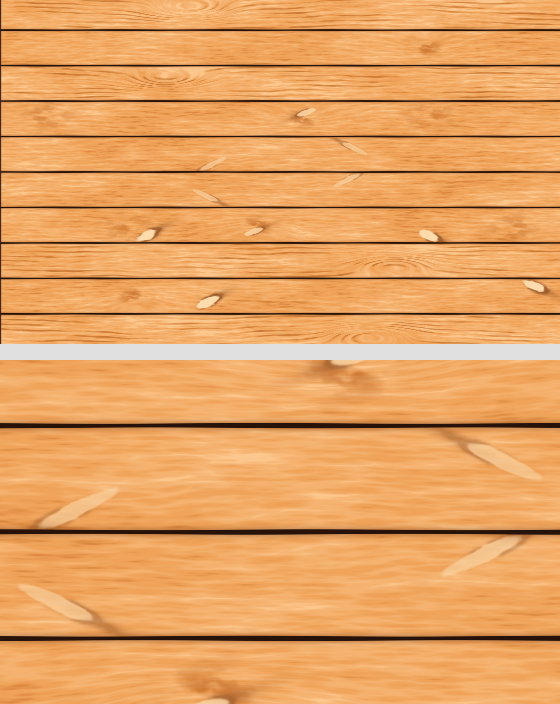
Top, the full canvas; bottom, a detail of the centre.
This texture is drawn by a WebGL 1 fragment shader. Its source:

```glsl
precision highp float;
uniform vec2 u_resolution;

#define ROWS 9.7        // boards over the canvas height
#define LENGTH 15.85    // board length in board heights
#define GAP 0.021       // half width of the dark joint
#define LINES 46.0      // grain line frequency
#define DEEP vec3(0.85, 0.52, 0.23)
#define HONEY vec3(0.94, 0.64, 0.35)
#define LIGHT vec3(0.96, 0.70, 0.44)
#define CREAM vec3(0.99, 0.78, 0.55)
#define BROWN vec3(0.58, 0.33, 0.15)
#define JOINT vec3(0.15, 0.07, 0.03)
#define PALE vec3(0.99, 0.86, 0.68)

vec2 hash2(vec2 p) {
  vec2 s = vec2(dot(p, vec2(127.1, 311.7)), dot(p, vec2(269.5, 183.3)));
  return fract(sin(s) * 43758.55);
}

// Distance to the nearest jittered cell point
float cellular(vec2 p) {
  vec2 cell = floor(p), f = fract(p);
  float nearest = 2.0;
  for (int j = -1; j <= 1; j++)
    for (int i = -1; i <= 1; i++) {
      vec2 g = vec2(float(i), float(j));
      nearest = min(nearest, length(g + hash2(cell + g) - f));
    }
  return nearest;
}

// Layered sines, about -1 to 1
float waves(vec2 p) {
  float sum = 0.0, amp = 0.5;
  for (int i = 0; i < 4; i++) {
    sum += amp * sin(p.x + 1.6 * sin(p.y));
    p = mat2(1.5, 1.1, -1.1, 1.5) * p + 2.3;
    amp *= 0.55;
  }
  return sum;
}

float blob(vec2 d, vec2 size) {
  d /= size;
  return exp(-dot(d, d));
}

vec3 woodRamp(float t) {
  vec3 c = mix(DEEP, HONEY, smoothstep(0.0, 0.4, t));
  c = mix(c, LIGHT, smoothstep(0.4, 0.72, t));
  return mix(c, CREAM, smoothstep(0.72, 1.0, t));
}

// Tilted sliver of pale heartwood with a broken brown rim and a smear
vec3 addKnot(vec3 c, vec2 d, float tilt, vec2 size, float strength, float rough) {
  float cs = cos(tilt), sn = sin(tilt);
  d = vec2(cs * d.x + sn * d.y, cs * d.y - sn * d.x);
  float e = length(d / size) + 0.25 * rough;
  float rim = exp(-14.0 * (e - 1.1) * (e - 1.1)) * smoothstep(-0.5, 0.5, rough - d.x / size.x);
  float smear = blob(d + vec2(size.x, 0.02), size * vec2(1.3, 0.8));
  c = mix(c, BROWN, strength * clamp(0.7 * rim + 0.4 * smear, 0.0, 0.85));
  return mix(c, PALE, strength * (1.0 - smoothstep(0.75, 1.05, e)));
}

void main() {
  vec2 uv = gl_FragCoord.xy / u_resolution;
  float px = ROWS / u_resolution.y;

  // The lower five boards are the upper five turned half round
  vec2 board = vec2(uv.x * LENGTH, (uv.y - 0.5) * ROWS);
  float turned = 1.0 - step(0.0, board.y);
  if (turned > 0.5) board = vec2(LENGTH, 0.0) - board;
  float row = floor(board.y);
  vec2 q = vec2(board.x, fract(board.y));
  vec2 seeded = q + vec2(row * 17.3, row * 5.7);

  // Odd boards are calm with knots, the even ones above the first have strong grain
  float odd = mod(row, 2.0);
  float grainy = (1.0 - odd) * step(1.0, row);
  float eyeX = odd > 0.5 ? 6.8 + 1.75 * row : 4.1 + 0.325 * row;
  vec2 eye = q - vec2(eyeX, 0.6);

  // Grain height, bulging into closed rings at the eye
  float drift = waves(seeded * vec2(0.55, 1.3));
  float height = q.y + 0.06 * drift
    + step(1.0, row) * mix(0.25, 0.6, grainy) * blob(eye, vec2(1.1, 0.3));
  float broken = waves(seeded * vec2(1.1, 9.0) + 4.0);
  float line = smoothstep(0.1, 1.0, sin(height * LINES + 1.6 * drift + row));
  line *= smoothstep(-0.6, 0.6, broken);
  float fibre = cellular(vec2(seeded.x * 1.3, (height + row) * 13.0));
  float pores = cellular(vec2(seeded.x * 4.0, (height + row) * 30.0));

  // Base tone
  float mottle = waves(seeded * vec2(0.8, 2.6) + 1.7 * turned);
  float tone = 0.55 + 0.24 * mottle + 0.55 * (fibre - 0.42) + 0.3 * (pores - 0.42);
  tone += 0.12 * grainy - mix(0.16, 0.5, grainy) * line;
  vec3 color = woodRamp(tone);
  color = mix(color, BROWN, 0.22 * grainy * line * smoothstep(0.0, 0.7, broken));

  // Resin stains
  float rough = waves(q * vec2(6.0, 11.0) + row);
  float stain = odd * 0.7 * blob(eye + vec2(0.0, 0.1), vec2(0.4, 0.22));
  for (int i = 0; i < 2; i++) {
    float x = 3.65 - 10.85 * float(i);
    stain += step(abs(row - 1.0), 0.5) * 0.5 * blob(eye - vec2(x, 0.0), vec2(0.6, 0.4));
  }
  color = mix(color, vec3(0.74, 0.38, 0.11), stain * smoothstep(-0.5, 0.7, rough));

  // Knots: a faint pair on the first board, bright pairs on turned odd boards
  float first = 1.0 - step(0.5, row);
  float second = step(abs(row - 1.0), 0.5);
  for (int i = 0; i < 2; i++) {
    float n = float(i);
    vec2 center = vec2(10.0 + 1.7 * second - n * min(4.0 + 4.0 * row, 9.25),
                       0.68 - 0.47 * n * (1.0 - second) + 0.12 * second);
    float tilt = 0.45 * (1.0 - 2.0 * n) * (1.0 - 2.0 * first);
    vec2 size = mix(vec2(0.36, 0.13), vec2(0.42, 0.07), first);
    color = addKnot(color, q - center, tilt, size, max(0.55 * first, odd * turned), rough);
  }
  color = addKnot(color, eye - vec2(0.1, 0.08), 0.35, vec2(0.28, 0.08), 0.75 * second, rough);

  // Joints between boards and along the left end
  float edge = min(q.y, 1.0 - q.y) + 0.004 * sin(q.x * 2.1 + row);
  color = mix(color, BROWN, 0.55 * exp(-edge * edge * 500.0));
  float joint = 1.0 - smoothstep(GAP - 0.5 * px, GAP + 0.5 * px, edge);
  float end = 1.0 - smoothstep(GAP, GAP + px, uv.x * LENGTH);
  color = mix(color, JOINT, max(joint, 0.85 * end));

  gl_FragColor = vec4(color, 1.0);
}
```
